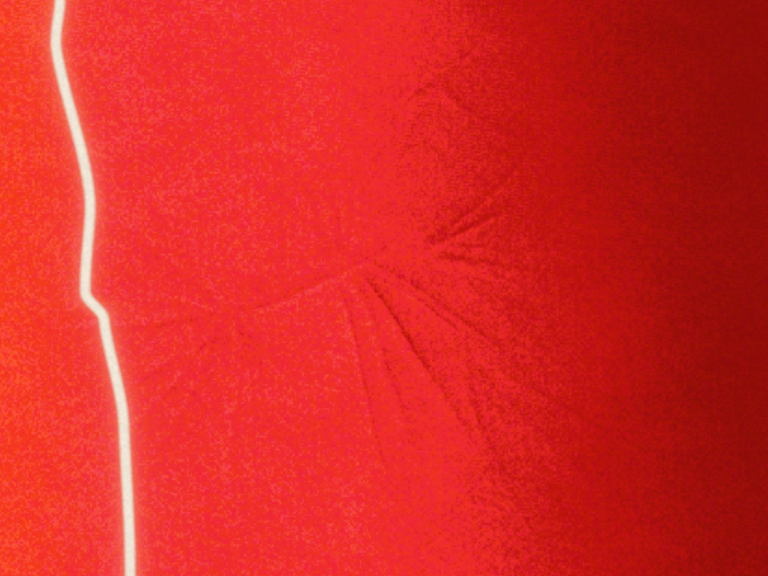
Give the GLSL for this texture, as a WebGL 2 fragment shader.

```glsl
#version 300 es
precision highp float;
// Creased red cloth, lit from the left, with a pale cord running down one side.
// Fans of tapered creases spread from a few pinched hubs; a tone value collects
// light, folds and grain, and a colour ramp turns it into dyed fabric.

uniform vec2 u_resolution;
out vec4 fragColor;

float hash(vec2 p) {
  return fract(sin(dot(p, vec2(127.1, 311.7))) * 43758.5);
}

float valueNoise(vec2 p) {
  vec2 cell = floor(p), f = fract(p);
  f = f * f * (3.0 - 2.0 * f);
  float low = mix(hash(cell), hash(cell + vec2(1, 0)), f.x);
  float high = mix(hash(cell + vec2(0, 1)), hash(cell + vec2(1, 1)), f.x);
  return mix(low, high, f.y);
}

float fbm(vec2 p) {
  float sum = 0.0, gain = 0.5;
  for (int i = 0; i < 4; i++) {
    sum += gain * valueNoise(p);
    p = mat2(1.6, 1.2, -1.2, 1.6) * p + 7.3;
    gain *= 0.5;
  }
  return sum;
}

// One bent crease: dark valley, lit ridge beside it and a soft shadow skirt.
float crease(vec2 p, vec2 hub, float angle, float len, float bend, float width) {
  vec2 dir = vec2(cos(angle), sin(angle));
  vec2 d = p - hub;
  float along = dot(d, dir) / len;
  float across = dot(d, vec2(-dir.y, dir.x)) - bend * len * along * along;
  float reach = smoothstep(0.0, 0.15, along) * (1.0 - smoothstep(0.4, 1.0, along));
  float e = across / width;
  float valley = exp(-e * e);
  float ridge = exp(-0.35 * (e + 2.2) * (e + 2.2));
  float skirt = smoothstep(0.0, 1.5, e) * exp(-max(e, 0.0) / 5.0);
  return reach * (0.45 * ridge - valley - 0.45 * skirt);
}

// Creases spread over a range of angles around one hub.
float fan(vec2 p, vec2 hub, float start, float sweep, int count, float len, float seed) {
  float sum = 0.0;
  for (int i = 0; i < count; i++) {
    vec2 id = vec2(float(i), seed);
    float angle = start + sweep * (float(i) + 0.8 * hash(id)) / float(count);
    float size = len * mix(0.45, 1.1, hash(id + 3.1));
    float bend = 0.35 * (hash(id + 5.7) - 0.5);
    float width = mix(0.0025, 0.0065, hash(id + 9.2));
    float strength = mix(0.35, 1.0, hash(id + 12.4));
    vec2 root = hub + 0.05 * (vec2(hash(id + 1.3), hash(id + 2.6)) - 0.5);
    sum += strength * crease(p, root, angle, size, bend, width);
  }
  return sum;
}

// Horizontal position of the cord at height y.
float cordPath(float y) {
  float t = 1.0 - y;
  return 0.104 - 0.012 * smoothstep(0.0, 0.09, t)
    + 0.066 * smoothstep(0.02, 0.38, t)
    - 0.010 * smoothstep(0.33, 0.50, t)
    + 0.030 * smoothstep(0.505, 0.555, t)
    + 0.035 * smoothstep(0.52, 0.74, t)
    + 0.013 * smoothstep(0.65, 1.0, t);
}

vec3 clothColour(float tone) {
  vec3 c = mix(vec3(0.55, 0.045, 0.03), vec3(0.75, 0.07, 0.06), smoothstep(-0.1, 0.38, tone));
  c = mix(c, vec3(0.94, 0.17, 0.17), smoothstep(0.3, 0.74, tone));
  return mix(c, vec3(0.965, 0.27, 0.27), smoothstep(0.76, 1.0, tone));
}

void main() {
  vec2 p = gl_FragCoord.xy / u_resolution.y;
  float pixel = 1.0 / u_resolution.y;

  // Light falls off toward the right.
  float drift = fbm(p * 3.0 + 4.0) - 0.47;
  float light = 1.0 - smoothstep(0.53, 1.36, p.x + 0.1 * (p.y - 0.5) + 0.12 * drift);
  float tone = 0.80 * light + 0.05 * (1.0 - smoothstep(0.0, 0.5, p.x));

  // Folds, bent a little by a slow warp.
  vec2 warp = vec2(valueNoise(p * 9.0), valueNoise(p * 9.0 + 31.0)) - 0.5;
  vec2 q = p + 0.018 * warp;
  vec2 leftHub = vec2(0.408, 0.465), midHub = vec2(0.599, 0.557), rightHub = vec2(0.743, 0.575);
  float folds = 0.65 * fan(q, leftHub, 2.1, 3.5, 13, 0.42, 1.0);
  folds += 1.1 * fan(q, midHub, -1.35, 1.0, 8, 0.62, 2.0);
  folds += 0.45 * fan(q, midHub, 0.6, 2.2, 5, 0.22, 3.0);
  folds += 0.95 * fan(q, rightHub, -0.75, 1.5, 7, 0.45, 4.0);
  folds += 0.5 * fan(q, vec2(0.755, 0.86), -2.7, 4.6, 9, 0.24, 5.0);
  folds += 0.5 * fan(q, vec2(0.80, 0.40), -1.5, 1.2, 5, 0.60, 6.0);
  folds += crease(q, leftHub, 0.2, 0.38, 0.3, 0.004);
  float rumple = fbm(q * vec2(9.0, 13.0) + 2.0 * warp) - 0.47;
  tone += (0.17 * folds + 0.16 * rumple) * mix(0.55, 1.0, light);

  // Fine speckle, stronger where the cloth is bright.
  float grain = valueNoise(p * 190.0) + valueNoise(p * 310.0 + 17.0) - 1.0;
  tone += 0.19 * grain * mix(0.5, 1.0, light);
  vec3 colour = clothColour(tone);
  float tint = valueNoise(p * 150.0 + 53.0) - 0.5;
  colour += vec3(0.0, 0.05, -0.10) * tint * mix(0.3, 1.0, light);
  float warmEdge = 1.0 - smoothstep(0.0, 0.22, p.x);
  colour += vec3(0.02, 0.035, -0.05) * warmEdge;

  // Cord with a rosy glow on the cloth around it.
  float slope = (cordPath(p.y + 0.004) - cordPath(p.y - 0.004)) / 0.008;
  float away = abs(p.x - cordPath(p.y)) / sqrt(1.0 + slope * slope);
  float glow = 0.55 * exp(-max(away - 0.009, 0.0) / 0.011) + 0.14 * exp(-away / 0.05);
  colour = mix(colour, vec3(0.96, 0.58, 0.48), glow);
  float soft = 0.0015 + pixel;
  float cord = 1.0 - smoothstep(0.0095 - soft, 0.0095 + soft, away);
  vec3 cordColour = mix(vec3(0.94, 0.90, 0.84), vec3(0.89, 0.77, 0.70), smoothstep(0.003, 0.010, away));
  colour = mix(colour, cordColour + 0.03 * grain, cord);

  fragColor = vec4(clamp(colour, 0.0, 1.0), 1.0);
}
```
